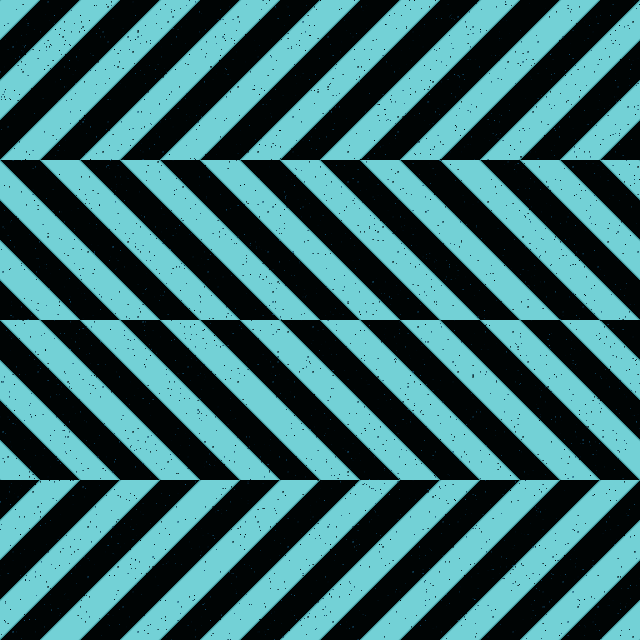
Write a Shadertoy shader that draws this pattern.

```glsl
// Four horizontal bands of diagonal stripes; the outer bands lean right and the
// two inner ones lean left. Each stripe is a signed distance to a repeated edge,
// its phase flips by half a period per band, and hashed grain speckles it all.

const float STRIPES = 8.0;          // periods across the canvas
const float BANDS = 4.0;            // bands down the canvas
const float RIM_WIDTH = 0.0024;     // soft tone along the inside of an edge
const float GRAIN_CELLS = 512.0;    // grain cells across the canvas
const float GRAIN_DENSITY = 0.014;  // share of cells holding a speck

const vec3 DARK = vec3(0.0, 0.015, 0.015);
const vec3 TEAL = vec3(0.45, 0.82, 0.84);
const vec3 RIM = vec3(0.22, 0.55, 0.57);
const vec3 SPECK_DARK = vec3(0.0, 0.03, 0.05);
const vec3 SPECK_BLUE = vec3(0.08, 0.32, 0.46);

float hash(vec2 p) {
    vec3 q = fract(vec3(p.xyx) * 0.1031);
    q += dot(q, q.yzx + 33.33);
    return fract((q.x + q.y) * q.z);
}

// Signed distance to the stripe edges of one band, positive inside teal
float stripeDistance(vec2 p, float band) {
    float index = mod(band, BANDS);
    float lean = (index < 0.5 || index > 2.5) ? -1.0 : 1.0;
    float flip = 0.5 * mod(index + 1.0, 2.0);
    float phase = fract(STRIPES * (p.x + lean * p.y) + flip + 0.25);
    return (0.25 - abs(phase - 0.5)) / (STRIPES * sqrt(2.0));
}

vec3 stripeColor(vec2 p, float band, float pixel) {
    float d = stripeDistance(p, band);
    vec3 color = mix(DARK, RIM, clamp(1.0 + d / (0.7 * pixel), 0.0, 1.0));
    return mix(color, TEAL, clamp(d / max(RIM_WIDTH, pixel), 0.0, 1.0));
}

// Square specks with tones between near black and blue
vec3 addGrain(vec3 color, vec2 p, float pixel) {
    vec2 cell = floor(p * GRAIN_CELLS);
    vec2 offset = abs(fract(p * GRAIN_CELLS) - 0.5);
    float d = (max(offset.x, offset.y) - 0.5) / GRAIN_CELLS;
    float speck = step(hash(cell + 7.0), GRAIN_DENSITY);
    speck *= clamp(0.5 - d / pixel, 0.0, 1.0);
    float tone = hash(cell + 191.0);
    return mix(color, mix(SPECK_DARK, SPECK_BLUE, tone * tone), speck);
}

void mainImage(out vec4 fragColor, in vec2 fragCoord) {
    float pixel = 1.0 / min(iResolution.x, iResolution.y);
    vec2 p = fragCoord * pixel;

    // Blend the bands on both sides of the nearest seam
    float seam = floor(p.y * BANDS + 0.5);
    float above = clamp((p.y - seam / BANDS) / pixel + 0.5, 0.0, 1.0);
    vec3 color = mix(stripeColor(p, seam - 1.0, pixel),
                     stripeColor(p, seam, pixel), above);

    fragColor = vec4(addGrain(color, p, pixel), 1.0);
}
```
